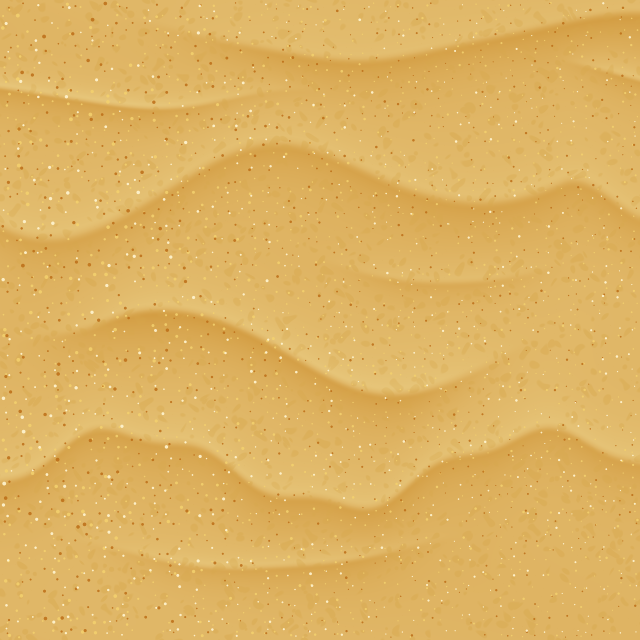
This texture is drawn by a WebGL 1 fragment shader. Its source:

```glsl
precision highp float;
uniform vec2 u_resolution;

const vec3 SAND = vec3(0.878, 0.714, 0.400);
const vec3 LIT = vec3(0.915, 0.800, 0.510);
const vec3 SHADE = vec3(0.815, 0.590, 0.225);
const vec3 BLOTCH = vec3(0.840, 0.655, 0.295);
const vec3 BROWN = vec3(0.740, 0.430, 0.090);
const vec3 GOLD = vec3(0.955, 0.820, 0.430);
const vec3 CREAM = vec3(1.000, 0.960, 0.820);

vec2 hash2(vec2 cell) {
  vec2 q = vec2(dot(cell, vec2(127.1, 311.7)), dot(cell, vec2(269.5, 183.3)));
  return fract(sin(q) * 43758.55);
}

// Height of a crest line: a wave around a level, with its peak at a given x
float swell(float x, float level, float amp, float freq, float peak) {
  return level + amp * cos(freq * (x - peak));
}

// Fades a ridge in and out along its length
float span(float x, float start, float end, float soft) {
  return smoothstep(start, start + soft, x) * (1.0 - smoothstep(end - soft, end, x));
}

// Lit slope above the crest (positive), shadow below it (negative)
float ridge(float y, float crest, float edge, vec2 reach, vec2 gain) {
  float d = y - crest;
  float side = smoothstep(-edge, edge, d);
  float lit = gain.x * exp(-max(d, 0.0) / reach.x);
  float dark = gain.y * exp(min(d, 0.0) / reach.y);
  return mix(-dark, lit, side);
}

float dunes(vec2 p) {
  float x = p.x;
  float y = p.y + 0.002 * sin(23.0 * x + 1.0);
  vec2 wide = vec2(0.045, 0.050);
  float drop = 0.10 * smoothstep(0.88, 1.02, x);
  float rise = 0.05 * (1.0 - smoothstep(0.0, 0.16, x));

  float top = swell(x, 0.943, 0.035, 7.0, 1.0);
  float thin = swell(x, swell(x, 0.858 - 0.025 * x, -0.012, 7.0, 0.2), 0.009, 14.0, 0.0);
  float high = swell(x, swell(x, 0.715 - drop, 0.06, 9.5, 0.4), 0.03, 6.0, 0.68);
  float middle = swell(x, 0.452 + rise, 0.066, 8.7, 0.26);
  float low = swell(x, swell(x, 0.268, 0.057, 9.67, 0.2), 0.01, 35.0, 0.86);
  float base = swell(x, 0.142, -0.03, 7.0, 0.4);
  float faint = swell(x, 0.587, -0.03, 9.0, 0.7);
  float corner = swell(x, 0.888, 0.036, 8.0, 0.75);

  float t = span(x, 0.15, 1.4, 0.35) * ridge(y, top, 0.010, wide, vec2(0.35, 0.85));
  t += span(x, -0.4, 0.54, 0.35) * ridge(y, thin, 0.006, vec2(0.018, 0.030), vec2(0.95, 0.70));
  t += span(x, -0.3, 1.3, 0.35) * ridge(y, high, 0.013, wide, vec2(0.60, 0.72));
  t += span(x, 0.0, 0.86, 0.25) * ridge(y, middle, 0.010, wide, vec2(0.75, 0.85));
  t += span(x, -0.3, 1.3, 0.30) * ridge(y, low, 0.010, wide, vec2(0.68, 0.70));
  t += span(x, 0.08, 0.74, 0.25) * ridge(y, base, 0.007, vec2(0.022, 0.030), vec2(0.75, 0.55));
  t += span(x, 0.48, 0.90, 0.17) * ridge(y, faint, 0.008, vec2(0.025), vec2(0.45, 0.50));
  t += span(x, 0.86, 1.3, 0.12) * ridge(y, corner, 0.006, vec2(0.018, 0.025), vec2(0.85, 0.55));
  return t;
}

// Overlapping cellular patches of slightly darker sand
float blotches(vec2 p, float cells) {
  vec2 q = p * cells;
  q += 0.28 * sin(q.yx * 2.3 + 1.7 * sin(q * 0.9));
  vec2 home = floor(q);
  float cover = 0.0;
  for (int j = -1; j <= 1; j++) {
    for (int i = -1; i <= 1; i++) {
      vec2 cell = home + vec2(float(i), float(j));
      vec2 rnd = hash2(cell + 41.0);
      float size = mix(0.18, 0.48, rnd.x) * step(0.58, rnd.y);
      float d = length(q - cell - hash2(cell));
      cover = max(cover, 1.0 - smoothstep(size - 0.12, size + 0.08, d));
    }
  }
  return cover;
}

// One round grain per cell, kept clear of the cell borders
float grains(vec2 p, float cells, float seed, float share, float radius, float pixel) {
  vec2 q = p * cells;
  vec2 cell = floor(q);
  vec2 rnd = hash2(cell + seed);
  vec2 center = mix(vec2(0.2), vec2(0.8), hash2(cell + seed + 57.0));
  float r = radius * mix(0.55, 1.35, rnd.y * rnd.y);
  float d = length(q - cell - center) / cells;
  return step(rnd.x, share) * (1.0 - smoothstep(r - 0.6 * pixel, r + 0.6 * pixel, d));
}

void main() {
  float extent = min(u_resolution.x, u_resolution.y);
  vec2 p = gl_FragCoord.xy / extent;
  float pixel = 1.0 / extent;

  // Dune relief
  float tone = dunes(p) + 0.07 * sin(5.0 * p.x + 2.0 * sin(6.0 * p.y)) * sin(7.0 * p.y + 1.0);
  vec3 color = mix(SAND, LIT, clamp(tone, 0.0, 1.0));
  color = mix(color, SHADE, clamp(-tone, 0.0, 1.0));
  color = mix(color, BLOTCH, 0.42 * blotches(p, 62.0) * (1.0 - 0.6 * abs(clamp(tone, -1.0, 1.0))));

  // Scattered grains, coarser toward the left
  float coarse = mix(1.25, 0.80, smoothstep(0.0, 0.7, p.x));
  float upper = mix(0.35, 0.60, p.y);
  color = mix(color, GOLD, 0.85 * grains(p, 52.0, 3.0, 0.55, 0.0018 * coarse, pixel));
  color = mix(color, BROWN, 0.85 * grains(p, 47.0, 19.0, upper, 0.0018 * coarse, pixel));
  color = mix(color, CREAM, 0.90 * grains(p, 44.0, 31.0, 0.90 - upper, 0.0018 * coarse, pixel));
  gl_FragColor = vec4(color, 1.0);
}
```
